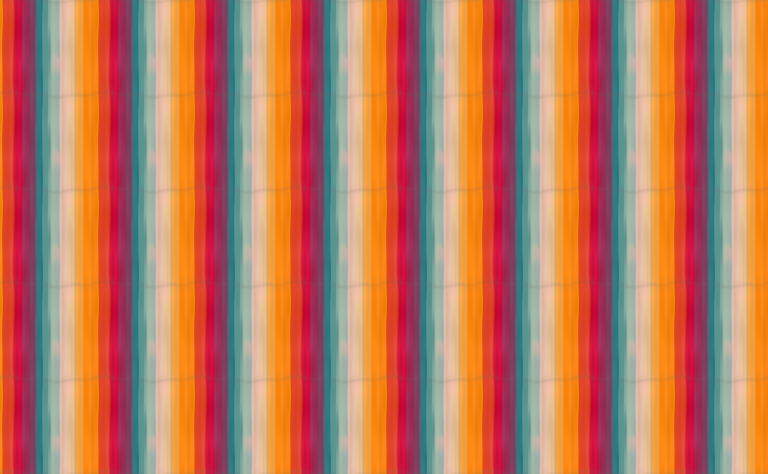
This pattern is drawn by a Shadertoy shader. Its source:

```glsl
const float TAU = 6.2831853;

vec2 hash2(vec2 p) {
    vec3 q = fract(p.xyx * vec3(0.1031, 0.1030, 0.0973));
    q += dot(q, q.yzx + 33.33);
    return fract((q.xx + q.yz) * q.zy);
}

// Soft cellular noise on the unit tile, wrapping after "cells" cells
float cellular(vec2 uv, vec2 cells) {
    vec2 p = uv * cells, id = floor(p);
    float sum = 0.0;
    for (int j = -1; j <= 1; j++)
    for (int i = -1; i <= 1; i++) {
        vec2 cell = id + vec2(i, j);
        vec2 seed = hash2(mod(cell, cells) + cells.yx);
        vec2 d = cell + 0.25 + 0.5 * seed - p;
        float falloff = max(0.0, 1.0 - dot(d, d));
        sum += falloff * falloff * (seed.x + seed.y - 1.0);
    }
    return sum;
}

// Fine vertical threads from layered sines
float threads(vec2 uv) {
    float drift = 0.35 * sin(TAU * uv.y);
    return 0.45 * sin(TAU * 9.0 * uv.x + drift)
         + 0.35 * sin(TAU * 16.0 * uv.x + 1.7)
         + 0.30 * sin(TAU * 23.0 * uv.x + 4.1 - drift);
}

// Colour bands across one tile; w holds each band's left edge
vec3 serape(float x, float softness) {
    vec3 orange = vec3(0.98, 0.52, 0.06);
    vec4 bands[11] = vec4[](
        vec4(0.87, 0.26, 0.15, 0.030),
        vec4(0.81, 0.06, 0.24, 0.145),
        vec4(0.60, 0.17, 0.33, 0.235),
        vec4(0.48, 0.25, 0.37, 0.305),
        vec4(0.17, 0.50, 0.52, 0.385),
        vec4(0.37, 0.58, 0.56, 0.440),
        vec4(0.63, 0.72, 0.66, 0.510),
        vec4(0.91, 0.74, 0.66, 0.620),
        vec4(0.89, 0.75, 0.58, 0.705),
        vec4(0.96, 0.63, 0.25, 0.775),
        vec4(orange, 0.865));
    vec3 col = orange;
    for (int i = 0; i < 11; i++)
        col = mix(col, bands[i].rgb, smoothstep(-softness, softness, x - bands[i].w));
    return col;
}

void mainImage(out vec4 fragColor, in vec2 fragCoord) {
    // Eight tiles across, five down
    vec2 uv = fract(fragCoord / iResolution.xy * vec2(8.0, 5.0));
    float pixel = 8.0 / iResolution.x;

    // Threads and brush marks fray the band edges
    float thread = threads(uv);
    float brush = cellular(uv, vec2(26.0, 3.0));
    float blotch = cellular(uv, vec2(6.0, 5.0));
    vec3 col = serape(uv.x + 0.010 * thread + 0.012 * brush, max(0.010, pixel));

    // Blush patches on the pale bands
    float pale = smoothstep(0.48, 0.63, uv.x) * (1.0 - smoothstep(0.70, 0.80, uv.x));
    float blush = pale * smoothstep(0.0, 0.5, blotch);
    col = mix(col, vec3(0.95, 0.69, 0.64), 0.5 * blush);

    // Streaked dye and uneven fading
    col += 0.016 * thread + 0.035 * brush + 0.025 * blotch;

    // Wavy crease where tiles meet vertically
    float wave = 0.020 * sin(TAU * uv.x + 0.8) + 0.010 * sin(TAU * 3.0 * uv.x);
    float dist = abs(fract(uv.y - wave + 0.5) - 0.5);
    float crease = 1.0 - smoothstep(0.0, 0.022 + pixel, dist);
    float shade = 1.0 - smoothstep(0.0, 0.12, dist);
    col = mix(col, vec3(0.42, 0.42, 0.40), 0.10 * crease + 0.04 * shade);

    fragColor = vec4(clamp(col, 0.0, 1.0), 1.0);
}
```
